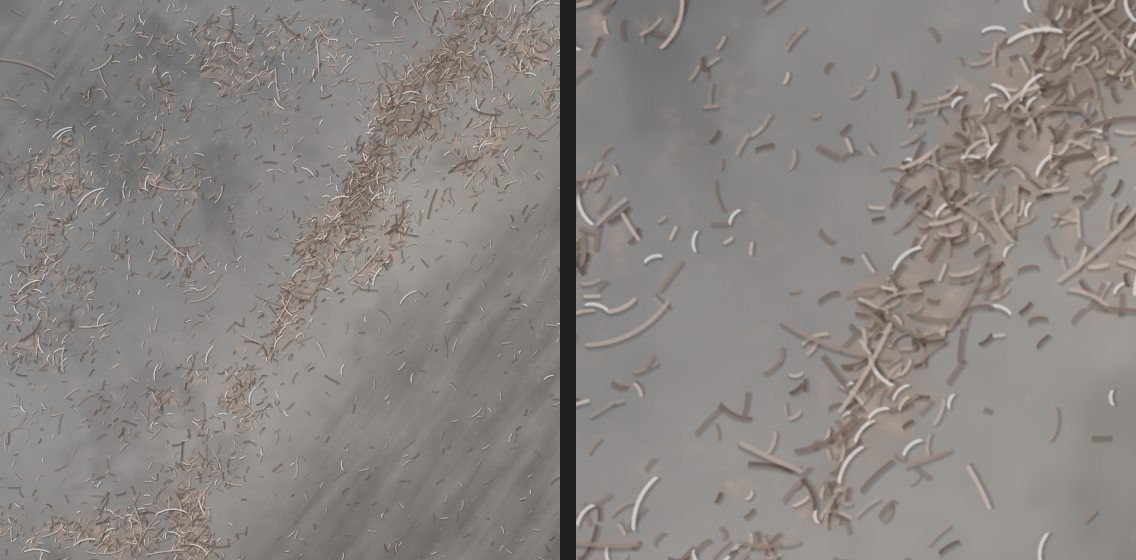
Left: the whole. Right: its middle third, enlarged.
A Shadertoy shader for this texture:

```glsl
// Grey tidal mud seen from above, strewn with brown straw, crumbs and sticks.
// Layered noise shades the silt; a density field of soft bands and patches
// decides where hashed grid cells drop a bent straw, from crumbs up to sticks.

vec4 hash4(vec2 p) {
    vec4 q = fract(p.xyxy * vec4(.1031, .1030, .0973, .1099));
    q += dot(q, q.wzxy + 33.33);
    return fract((q.xxyz + q.yzzw) * q.zywx);
}

float noise(vec2 p) {
    vec2 i = floor(p), f = fract(p);
    f = f * f * (3. - 2. * f);
    return mix(mix(hash4(i).x, hash4(i + vec2(1, 0)).x, f.x),
               mix(hash4(i + vec2(0, 1)).x, hash4(i + vec2(1, 1)).x, f.x), f.y);
}

float fbm(vec2 p, int octaves) {
    float sum = 0., amp = .5, total = 0.;
    for (int i = 0; i < octaves; i++) {
        sum += amp * noise(p);
        total += amp;
        p = mat2(1.6, 1.2, -1.2, 1.6) * p + 17.3;
        amp *= .5;
    }
    return sum / total;
}

// Soft stroke from a to b; a patch when both ends coincide
float band(vec2 p, vec2 a, vec2 b, float width) {
    vec2 ab = b - a, ap = p - a;
    float t = clamp(dot(ap, ab) / max(dot(ab, ab), 1e-5), 0., 1.);
    vec2 d = (ap - ab * t) / width;
    return exp(-dot(d, d));
}

float wrackLine(vec2 p) {
    return band(p, vec2(.65, .66), vec2(.86, 1.), .055);
}

float tanStrip(vec2 p) {
    return max(band(p, vec2(.67, .54), vec2(.78, .63), .035),
               band(p, vec2(.84, .74), vec2(1., .93), .075));
}

// Amount of debris, 0 to about 1
float litter(vec2 p) {
    p += .05 * (vec2(noise(p * 9.), noise(p * 9. + 40.)) - .5);
    float clumps = smoothstep(.36, .68, fbm(p * 17., 3));
    float field = .75 * band(p, vec2(.34, .04), vec2(.42, .25), .045);
    field = max(field, .75 * band(p, vec2(.42, .25), vec2(.60, .58), .05));
    field = max(field, .6 * tanStrip(p));
    field = max(field, .55 * band(p, vec2(.13, .70), vec2(.32, .62), .11));
    field = max(field, .42 * band(p, vec2(.30, .80), vec2(.52, .95), .12));
    field = max(field, .50 * band(p, vec2(.03, .38), vec2(.09, .55), .09));
    field = max(field, .45 * band(p, vec2(.20, .25), vec2(.40, .36), .045));
    field = max(field, .70 * band(p, vec2(0., 0.), vec2(.22, .02), .09));
    float heap = wrackLine(p);
    return .035 + field * (.12 + .95 * clumps) + heap * (.45 + .5 * clumps);
}

vec3 mud(vec2 p) {
    float broad = fbm(p * 4., 4) - .5;
    float fine = fbm(p * 38., 3) - .5;
    vec2 along = mat2(.6, -.8, .8, .6) * (p + .03 * broad);

    // Dark rippled water at upper left, darker streaked silt at lower right
    float pool = band(p, vec2(0., .92), vec2(.18, .9), .27);
    float shore = p.x - .4 - .55 * p.y - .45 * p.y * p.y + .12 * broad;
    float wet = smoothstep(-.07, .13, shore);
    float ripple = noise(along * vec2(13., 75.)) - .5;
    float streak = fbm(along * vec2(7., 42.), 3) - .5;

    float light = .553 + .10 * broad + .035 * fine;
    light += .035 * band(p, vec2(.3, .2), vec2(.75, .62), .16);
    light -= .075 * pool * (1. - .7 * ripple);
    light += wet * (-.075 + .14 * streak);
    // Blotches of wetter silt
    light -= .05 * (1. - wet) * smoothstep(.53, .72, fbm(p * 10. + 8., 4));

    vec3 warmth = mix(vec3(.995, .995, 1.005), vec3(1.03, 1., .97),
                      smoothstep(-.35, .5, p.x - .7 * p.y));
    return light * warmth;
}

// One layer of bent straws, mostly lying along the rising diagonal
void straws(inout vec3 color, vec2 p, float cells, float reach, float girth, float share) {
    for (int k = 0; k < 9; k++) {
        vec2 cell = floor(p * cells) + vec2(k % 3 - 1, k / 3 - 1);
        vec4 h = hash4(cell + cells * 3.);
        vec2 centre = (cell + h.xy) / cells;
        if (h.z > share * litter(centre)) continue;

        vec4 r = hash4(cell + cells * 5. + 71.);
        float angle = .85 + (r.x + r.y - 1.) * 1.8;
        float halfLength = reach * (.3 + .7 * r.z);
        vec2 axis = vec2(cos(angle), sin(angle));
        vec2 d = vec2(dot(p - centre, axis), dot(p - centre, vec2(-axis.y, axis.x)));
        d.y += (h.w - .5) * .5 * d.x * d.x / halfLength;
        float ends = max(abs(d.x) - halfLength, 0.);
        float body = smoothstep(.0011, -.0007, length(vec2(ends, d.y)) - girth);
        float shade = smoothstep(.002, -.001, length(vec2(ends, d.y + girth * 1.8)) - girth);

        vec3 tint = mix(vec3(.39, .32, .285), vec3(.80, .735, .685), r.w);
        tint = mix(tint, vec3(.86, .85, .84), step(.93, h.w));
        color *= 1. - .17 * shade;
        color = mix(color, tint, .82 * body);
    }
}

void mainImage(out vec4 fragColor, in vec2 fragCoord) {
    vec2 p = fragCoord / iResolution.xy;
    vec3 color = mud(p);

    // Brown dust beneath the debris
    float grain = fbm(p * 75., 3);
    float dust = smoothstep(.15, .9, litter(p) + grain - .5);
    vec3 brown = mix(vec3(.60, .535, .495), vec3(.49, .415, .37), wrackLine(p));
    brown = mix(brown, vec3(.635, .56, .505), .8 * tanStrip(p));
    color = mix(color, brown * (.8 + .4 * grain), .75 * dust);

    // Crumbs first, then longer straws, then a few sticks
    for (int i = 0; i < 7; i++) {
        float cells = floor(120. * pow(.73, float(i)));
        straws(color, p, cells, .68 / cells, .0008 + .00006 * float(i), .85 - .06 * float(i));
    }
    straws(color, p, 9., .065, .0018, .4);

    fragColor = vec4(color, 1.);
}
```
